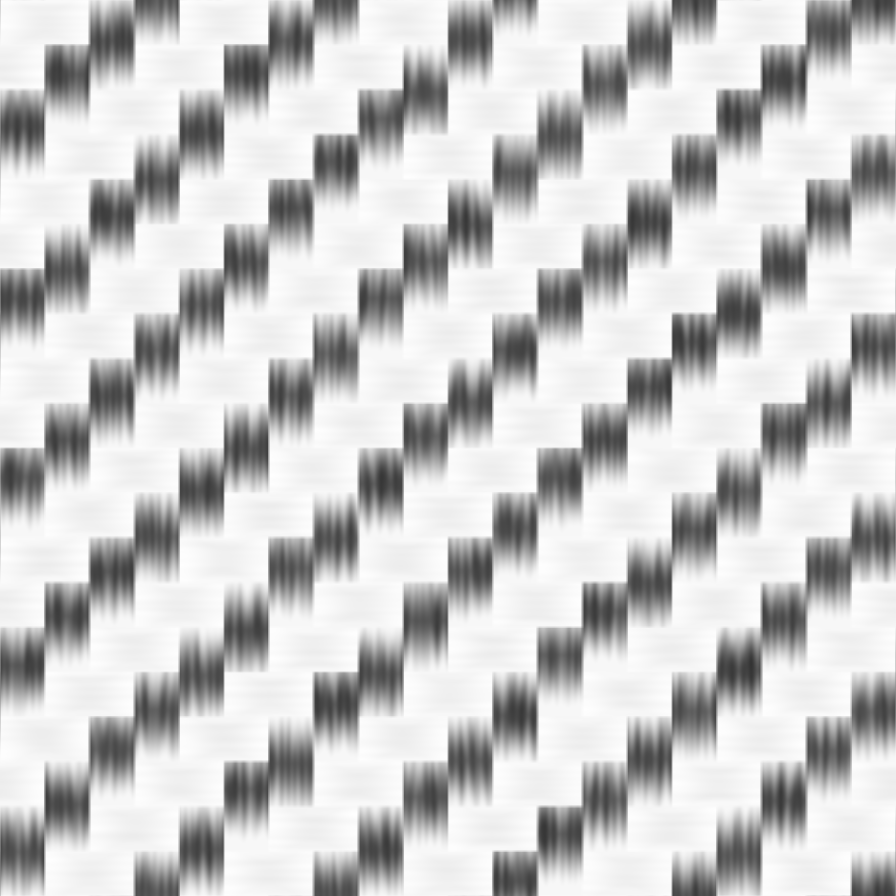
Write a WebGL 2 fragment shader that draws this pattern.

```glsl
#version 300 es
precision highp float;
// Two-over-two twill weave: dark vertical floats stepping diagonally across pale horizontal ones.

uniform vec2 u_resolution;
out vec4 fragColor;

const float THREADS = 20.0;          // threads across and down, a multiple of 4
const float FLOAT_LENGTH = 2.0;      // cells covered by one visible float
const float WARP_DARK = 0.31;        // middle of a vertical float
const float WARP_LIGHT = 0.97;       // ends of a vertical float
const float WEFT_MIDDLE = 0.935;     // middle of a horizontal float
const float WEFT_END = 0.985;        // ends of a horizontal float
const float FADE_REACH = 0.58;       // distance from dark centre to light end
const float CENTRE_MEAN = 0.42;      // dark centre, measured from the top
const float CENTRE_SPREAD = 0.24;    // how far that centre wanders
const float TONE_SPREAD = 0.06;      // tone change between floats
const float FIBRES = 7.0;            // streaks across one thread
const float WARP_STREAK = 0.15;
const float WEFT_STREAK = 0.025;
const float FADE_STREAK = 0.13;      // raggedness of the fade
const float SOFTNESS = 0.0035;       // edge blur in canvas units
const int SAMPLES = 4;

float hash(vec2 p) {
    uvec2 q = uvec2(ivec2(p)) * uvec2(1597334673u, 3812015801u);
    uint n = (q.x ^ q.y) * 1597334673u;
    n = (n ^ (n >> 15)) * 2246822519u;
    return float((n ^ (n >> 13)) >> 8) / 16777216.0;
}

float cornerRamp(vec2 corner, vec2 offset) {
    float angle = 6.28318 * hash(corner);
    return dot(vec2(cos(angle), sin(angle)), offset);
}

float gradientNoise(vec2 p) {
    vec2 i = floor(p), f = fract(p);
    vec2 s = f * f * f * (f * (f * 6.0 - 15.0) + 10.0);
    vec2 e = vec2(1.0, 0.0);
    return mix(mix(cornerRamp(i, f), cornerRamp(i + e, f - e), s.x),
               mix(cornerRamp(i + e.yx, f - e.yx), cornerRamp(i + 1.0, f - 1.0), s.x), s.y);
}

// Streaks that run along a float; the wrapped id seeds each one.
float fibreStreaks(float across, float along, vec2 id) {
    vec2 seed = id * 31.0 + 100.0;
    return gradientNoise(vec2(across * FIBRES + hash(id + 60.0), along + 0.3) + seed);
}

float warpTone(float across, float along, vec2 id) {
    float streak = fibreStreaks(across, along, id);
    float centre = CENTRE_MEAN + CENTRE_SPREAD * (hash(id + 7.0) - 0.5);
    float fade = smoothstep(0.0, FADE_REACH, abs(along - centre) + FADE_STREAK * streak);
    float dark = WARP_DARK + TONE_SPREAD * (hash(id + 43.0) - 0.5);
    return mix(dark, WARP_LIGHT, fade) + WARP_STREAK * streak * (1.0 - fade);
}

float weftTone(float across, float along, vec2 id) {
    float streak = fibreStreaks(across, along, id + 200.0);
    float lengthFade = smoothstep(0.0, 0.5, abs(along - 0.5));
    float edgeFade = smoothstep(0.2, 0.5, abs(across - 0.5));
    float fade = max(lengthFade, 0.7 * edgeFade);
    return mix(WEFT_MIDDLE, WEFT_END, fade) + WEFT_STREAK * streak;
}

float weave(vec2 uv) {
    // Rows count downward so each float starts at its top.
    vec2 p = vec2(uv.x, 1.0 - uv.y) * THREADS;
    vec2 cell = floor(p), local = p - cell;
    float phase = mod(cell.x + cell.y + 2.0, 2.0 * FLOAT_LENGTH);
    if (phase < FLOAT_LENGTH) {
        vec2 id = mod(cell - vec2(0.0, phase), THREADS);
        return warpTone(local.x, (phase + local.y) / FLOAT_LENGTH, id);
    }
    phase -= FLOAT_LENGTH;
    vec2 id = mod(cell - vec2(phase, 0.0), THREADS);
    return weftTone(local.y, (phase + local.x) / FLOAT_LENGTH, id);
}

void main() {
    vec2 uv = gl_FragCoord.xy / u_resolution;
    vec2 footprint = max(vec2(SOFTNESS), 1.0 / u_resolution);

    // Average a small grid to soften the thread edges.
    float tone = 0.0;
    for (int y = 0; y < SAMPLES; y++) {
        for (int x = 0; x < SAMPLES; x++) {
            vec2 jitter = (vec2(x, y) + 0.5) / float(SAMPLES) - 0.5;
            tone += weave(uv + jitter * footprint);
        }
    }
    tone /= float(SAMPLES * SAMPLES);
    fragColor = vec4(vec3(clamp(tone, 0.0, 1.0)), 1.0);
}
```
